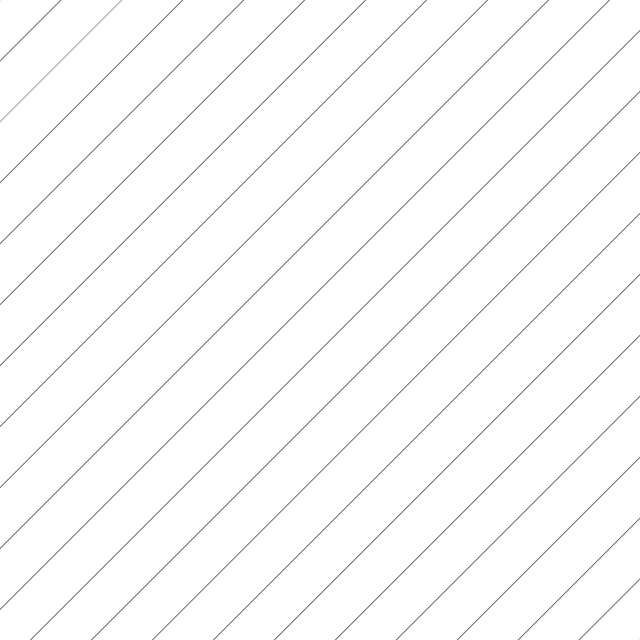
Write a three.js fragment shader that draws this pattern.

```glsl
// Thin grey diagonal rules rising to the right on a white ground.
// Distance along the falling diagonal is folded into equal periods, and each
// rule is smoothed by the exact overlap of its band with the pixel footprint.

#define PERIODS 21.0                // periods from upper left to lower right corner
#define LINE_WIDTH 0.00234          // measured along x, in canvas widths
#define FADED_LINE 2.0              // index of the paler rule
#define FADED_STRENGTH 0.65
#define LINE_COLOR vec3(0.46)
#define GROUND_COLOR vec3(1.0)

varying vec2 vUv;

// Share of a footprint covered by a band whose centre lies at the given distance.
float bandCoverage(float dist, float width, float footprint) {
  float overlap = 0.5 * (width + footprint) - dist;
  return clamp(overlap, 0.0, min(width, footprint)) / footprint;
}

void main() {
  // 0 at the upper left corner, 2 at the lower right corner.
  float diagonal = vUv.x + 1.0 - vUv.y;
  float footprint = max(0.5 * fwidth(diagonal), 1e-6);

  // Fold into periods and find the nearest rule.
  float spacing = 2.0 / PERIODS;
  float index = floor(diagonal / spacing + 0.5);
  float dist = abs(diagonal - index * spacing);

  // One rule is worn paler than the rest.
  float strength = abs(index - FADED_LINE) < 0.5 ? FADED_STRENGTH : 1.0;

  float ink = strength * bandCoverage(dist, LINE_WIDTH, footprint);
  gl_FragColor = vec4(mix(GROUND_COLOR, LINE_COLOR, ink), 1.0);
}
```
